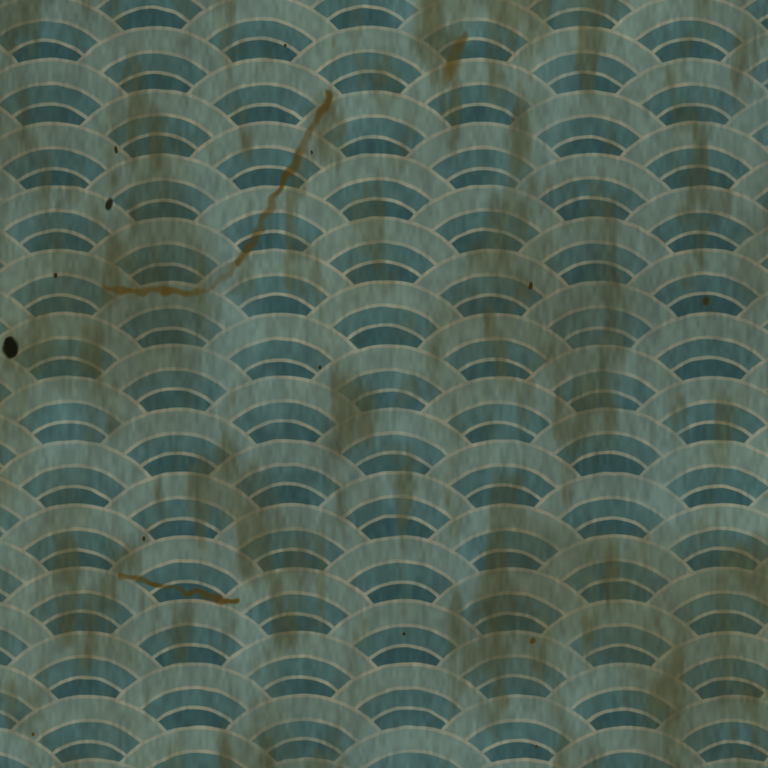
Reproduce this pattern procedurally as a three.js fragment shader.

```glsl
varying vec2 vUv;

// Layout: x = half the horizontal repeat, y = half the vertical repeat
const vec2 STEP = vec2(0.1398, 0.04145);
const vec2 ANCHOR = vec2(0.498, 0.552);
const float LEAN = 0.062;
const vec3 RADII = vec3(0.1345, 0.1035, 0.0770);
const float LINE_WIDTH = 0.0046;
const float SOFT = 0.0013;
const float JITTER = 0.0030;

const vec3 BODY = vec3(0.370, 0.440, 0.395);
const vec3 BAND = vec3(0.255, 0.360, 0.345);
const vec3 CORE = vec3(0.195, 0.300, 0.295);
const vec3 LINE = vec3(0.505, 0.505, 0.425);
const vec3 HAZE = vec3(0.400, 0.510, 0.500);
const vec3 GRIME = vec3(0.270, 0.270, 0.170);
const vec3 RUST = vec3(0.290, 0.215, 0.060);
const vec3 SOOT = vec3(0.080, 0.085, 0.050);

const float BLOT_CELLS = 9.0;
const float BLOT_CHANCE = 0.22;
const vec2 BURN = vec2(0.014, 0.547);

float hash(vec2 p) {
  vec3 q = fract(vec3(p.xyx) * vec3(0.1031, 0.1030, 0.0973));
  q += dot(q, q.yzx + 33.33);
  return fract((q.x + q.y) * q.z);
}

float noise(vec2 p) {
  vec2 i = floor(p), f = fract(p);
  f = f * f * (3.0 - 2.0 * f);
  return mix(mix(hash(i), hash(i + vec2(1.0, 0.0)), f.x),
             mix(hash(i + vec2(0.0, 1.0)), hash(i + 1.0), f.x), f.y);
}

float fbm(vec2 p) {
  float sum = 0.0, amp = 0.5;
  for (int i = 0; i < 4; i++) {
    sum += amp * noise(p);
    p = p * 2.03 + 17.3;
    amp *= 0.5;
  }
  return sum / 0.9375;
}

// 1 inside the given radius, 0 outside
float disc(float d, float radius) {
  return 1.0 - smoothstep(radius - SOFT, radius + SOFT, d);
}

// Concentric rings, each starting with a pale line at its rim
vec3 fanColor(float d, float shift, float lineWear) {
  vec3 radii = RADII + vec3(0.0, 0.3, 1.0) * shift;
  vec3 line = mix(BODY, LINE, lineWear);
  vec3 c = mix(line, BODY, disc(d, radii.x - LINE_WIDTH));
  c = mix(c, line, disc(d, radii.y));
  c = mix(c, BAND, disc(d, radii.y - LINE_WIDTH));
  c = mix(c, line, disc(d, radii.z));
  return mix(c, CORE, disc(d, radii.z - LINE_WIDTH));
}

// Overlapping fans painted from the back row to the front row
vec3 scales(vec2 p, float lineWear) {
  vec3 c = BODY;
  float frontRow = floor((p.y - ANCHOR.y) / STEP.y);
  for (int i = 5; i >= 0; i--) {
    float row = frontRow + float(i);
    float top = row * STEP.y;
    float odd = mod(row, 2.0);
    float x = p.x - ANCHOR.x + LEAN * (top - RADII.x);
    float col = 2.0 * floor((x / STEP.x - odd) * 0.5 + 0.5) + odd;
    float shift = (hash(vec2(col, row) + 71.0) - 0.5) * JITTER;
    vec2 toCenter = vec2(x - col * STEP.x, p.y - ANCHOR.y - top + RADII.x - shift * 0.5);
    float d = length(toCenter);
    c = mix(c, fanColor(d, shift, lineWear), disc(d, RADII.x));
  }
  return c;
}

float crease(vec2 p, vec2 a, vec2 b, float width) {
  vec2 ab = b - a;
  float t = clamp(dot(p - a, ab) / dot(ab, ab), 0.0, 1.0);
  return 1.0 - smoothstep(0.2 * width, width, length(p - a - ab * t));
}

// Scattered specks: x = coverage, y = darkness
vec2 blots(vec2 p) {
  vec2 cell = floor(p * BLOT_CELLS);
  vec2 spot = 0.2 + 0.6 * vec2(hash(cell + 3.0), hash(cell + 19.0));
  float size = mix(0.002, 0.008, pow(hash(cell + 41.0), 3.0));
  float d = length((p - (cell + spot) / BLOT_CELLS) * vec2(1.0, 0.75));
  float shown = step(hash(cell + 57.0), BLOT_CHANCE);
  return vec2(shown * (1.0 - smoothstep(size * 0.5, size * 1.3, d)), hash(cell + 83.0));
}

void main() {
  vec2 p = vUv;
  vec2 wobble = vec2(noise(p * 70.0), noise(p * 70.0 + 31.0)) - 0.5;
  float fibre = noise(p * vec2(230.0, 90.0)) + noise(p * vec2(120.0, 34.0) + 9.0) - 1.0;
  float patches = fbm(p * vec2(9.0, 5.0) + 4.0);
  float streaks = fbm(p * vec2(34.0, 11.0) + 23.0);

  vec3 c = scales(p + wobble * 0.0014, 0.75 + 0.5 * (noise(p * 45.0) - 0.5));

  // Faded haze, dirty streaks and woven grain
  c = mix(c, HAZE, 0.30 * smoothstep(0.50, 0.80, fbm(p * vec2(15.0, 7.0) + 61.0)));
  c = mix(c, GRIME, 0.35 * smoothstep(0.40, 0.75, patches));
  c = mix(c, GRIME, 0.55 * smoothstep(0.50, 0.80, streaks));
  c *= 1.0 + 0.13 * fibre + 0.16 * (noise(p * 5.0 + 2.0) - 0.5);

  // Rusty creases
  vec2 q = p + wobble * 0.010;
  float rust = crease(q, vec2(0.430, 0.876), vec2(0.312, 0.655), 0.0075);
  rust = max(rust, 0.6 * crease(q, vec2(0.312, 0.655), vec2(0.260, 0.620), 0.006));
  rust = max(rust, 0.8 * crease(q, vec2(0.260, 0.618), vec2(0.140, 0.624), 0.006));
  rust = max(rust, crease(q, vec2(0.160, 0.250), vec2(0.310, 0.215), 0.006));
  rust = max(rust, 0.8 * crease(q, vec2(0.605, 0.950), vec2(0.580, 0.895), 0.011));
  c = mix(c, RUST, rust * (0.35 + 0.6 * noise(p * 55.0 + 7.0)));

  // Specks and a burn near the left edge
  vec2 blot = blots(p + wobble * 0.006);
  c = mix(c, mix(RUST, SOOT, blot.y), 0.85 * blot.x);
  float burn = length((q - BURN) * vec2(1.8, 1.0));
  c = mix(c, SOOT, 1.0 - smoothstep(0.010, 0.017, burn));

  gl_FragColor = vec4(c, 1.0);
}
```
